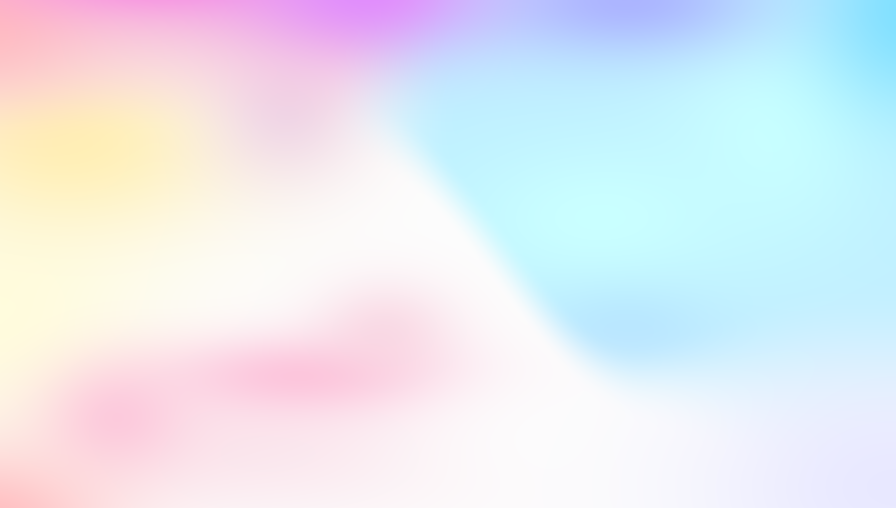
A Shadertoy shader for this background:

```glsl
// Soft pastel sky: blurred pools of yellow, rose, violet and aqua around white mist.

const vec3 MIST     = vec3(0.99, 0.99, 0.99);
const vec3 IVORY    = vec3(1.00, 0.99, 0.87);
const vec3 YELLOW   = vec3(1.00, 0.94, 0.71);
const vec3 CORAL    = vec3(1.00, 0.74, 0.75);
const vec3 ROSE     = vec3(0.99, 0.75, 0.85);
const vec3 BLUSH    = vec3(0.97, 0.80, 0.86);
const vec3 MAUVE    = vec3(0.94, 0.84, 0.90);
const vec3 MAGENTA  = vec3(0.97, 0.56, 0.88);
const vec3 VIOLET   = vec3(0.88, 0.55, 0.99);
const vec3 IRIS     = vec3(0.67, 0.71, 1.00);
const vec3 SKY      = vec3(0.75, 0.94, 1.00);
const vec3 AQUA     = vec3(0.79, 1.00, 1.00);
const vec3 AZURE    = vec3(0.50, 0.88, 1.00);
const vec3 SHADE    = vec3(0.71, 0.90, 1.00);
const vec3 LAVENDER = vec3(0.91, 0.91, 1.00);

// Gaussian falloff inside an ellipse.
float glow(vec2 p, vec2 center, vec2 radius) {
    vec2 d = (p - center) / radius;
    return exp(-dot(d, d));
}

// Paints one elliptical pool of colour over the base.
vec3 pool(vec3 base, vec3 tint, vec2 p, vec2 center, vec2 radius) {
    return mix(base, tint, glow(p, center, radius));
}

// Coverage of the blue area above a sloping, gradually softening edge.
float skyMask(vec2 p) {
    float edge = 0.24 + 0.50 * (1.0 - smoothstep(0.40, 0.72, p.x));
    float blur = mix(0.07, 0.20, smoothstep(0.66, 0.95, p.x));
    float above = smoothstep(edge - blur, edge + blur, p.y);
    return above * smoothstep(0.36, 0.51, p.x);
}

// Warm left side, fading into white mist.
vec3 warmSide(vec2 p) {
    vec3 color = pool(MIST, IVORY, p, vec2(0.00, 0.36), vec2(0.17, 0.26));
    color = pool(color, YELLOW, p, vec2(0.08, 0.72), vec2(0.19, 0.19));
    color = pool(color, MAUVE, p, vec2(0.32, 0.79), vec2(0.09, 0.15));
    color = mix(color, BLUSH, 0.9 * smoothstep(0.73, 0.95, p.y));
    return pool(color, CORAL, p, vec2(-0.02, 0.97), vec2(0.12, 0.16));
}

// Blue right side with bright and shaded patches.
vec3 coolSide(vec2 p) {
    vec3 color = pool(SKY, AQUA, p, vec2(0.67, 0.57), vec2(0.16, 0.15));
    color = pool(color, AQUA, p, vec2(0.87, 0.76), vec2(0.12, 0.23));
    color = pool(color, SHADE, p, vec2(0.70, 0.34), vec2(0.10, 0.09));
    return pool(color, AZURE, p, vec2(1.02, 0.98), vec2(0.11, 0.20));
}

// Rosy cloud across the lower left and the pale floor beneath it.
vec3 lowerClouds(vec3 color, vec2 p) {
    color = mix(color, BLUSH, 0.45 * glow(p, vec2(0.28, 0.12), vec2(0.24, 0.14)));
    color = mix(color, ROSE, 0.75 * glow(p, vec2(0.13, 0.18), vec2(0.08, 0.11)));
    color = mix(color, ROSE, 0.90 * glow(p, vec2(0.34, 0.26), vec2(0.16, 0.08)));
    color = mix(color, BLUSH, 0.65 * glow(p, vec2(0.43, 0.35), vec2(0.08, 0.10)));
    color = pool(color, CORAL, p, vec2(-0.02, -0.03), vec2(0.14, 0.14));
    color = mix(color, MIST, 0.8 * glow(p, vec2(0.63, 0.14), vec2(0.16, 0.13)));
    return pool(color, LAVENDER, p, vec2(1.00, 0.04), vec2(0.22, 0.24));
}

// Saturated glows along the upper border.
vec3 topGlows(vec3 color, vec2 p) {
    color = pool(color, MAGENTA, p, vec2(0.18, 1.04), vec2(0.18, 0.08));
    color = pool(color, IRIS, p, vec2(0.70, 1.00), vec2(0.15, 0.11));
    return pool(color, VIOLET, p, vec2(0.41, 1.02), vec2(0.14, 0.13));
}

void mainImage(out vec4 fragColor, in vec2 fragCoord) {
    vec2 p = fragCoord / iResolution.xy;
    vec3 color = mix(warmSide(p), coolSide(p), skyMask(p));
    color = lowerClouds(color, p);
    color = topGlows(color, p);
    fragColor = vec4(color, 1.0);
}
```
